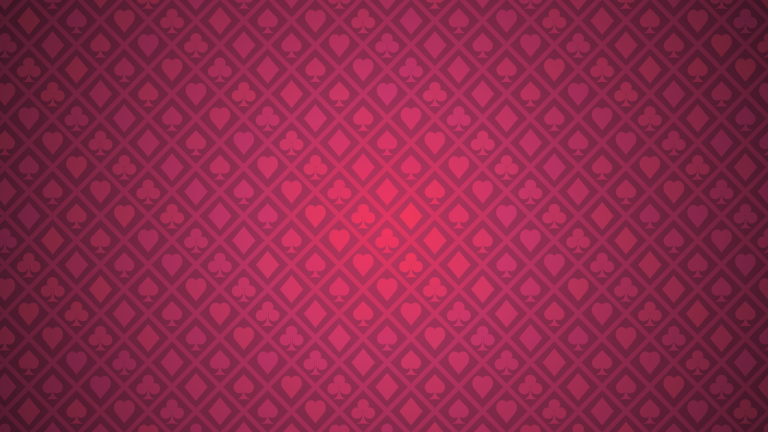
Write a Shadertoy shader that draws this pattern.

```glsl
// Card-suit lattice on crimson cloth, lit by a soft round glow.

// Lengths are in canvas heights, measured from the canvas centre.
const vec2  CELL        = vec2(0.1106, 0.1130);  // full diagonals of one cell
const vec2  ORIGIN      = vec2(0.0625, 0.0);     // centre of a diamond cell
const float LINE_WIDTH  = 0.0105;
const float SUIT_SIZE   = 0.030;                 // half height of a suit
const float LINE_WEIGHT = 0.72;                  // lines are fainter than suits
const float TINT_AMOUNT = 0.025;

const vec2  GLOW_CENTRE = vec2(0.005, -0.025);
const float GLOW_MIDDLE = 0.30;
const float GLOW_EDGE   = 1.02;

const vec3 INK_CORE     = vec3(0.95, 0.21, 0.37);
const vec3 INK_MIDDLE   = vec3(0.79, 0.215, 0.405);
const vec3 INK_EDGE     = vec3(0.36, 0.11, 0.19);
const vec3 CLOTH_CORE   = vec3(0.73, 0.21, 0.37);
const vec3 CLOTH_MIDDLE = vec3(0.60, 0.185, 0.335);
const vec3 CLOTH_EDGE   = vec3(0.24, 0.08, 0.14);

float hash(vec2 p) {
    return fract(sin(dot(p, vec2(127.1, 311.7))) * 43758.5453);
}

// Suit shapes: signed distances in units of SUIT_SIZE.

// Heart with its tip at the origin, scaled and stretched upward.
float heart(vec2 p, float size, float stretch) {
    p = vec2(abs(p.x), p.y / stretch) / size;
    if (p.x + p.y > 1.0)
        return (length(p - vec2(0.25, 0.75)) - sqrt(2.0) / 4.0) * size;
    vec2 toNotch = p - vec2(0.0, 1.0);
    vec2 toSide = p - 0.5 * max(p.x + p.y, 0.0);
    float d = sqrt(min(dot(toNotch, toNotch), dot(toSide, toSide)));
    return d * sign(p.x - p.y) * size;
}

// Thin stem flaring into a flat foot.
float stem(vec2 p) {
    float t = clamp(-p.y / 0.95, 0.0, 1.0);
    float halfWidth = 0.07 + 0.42 * pow(t, 5.0);
    return max(abs(p.x) - halfWidth, abs(p.y + 0.375) - 0.575);
}

float spade(vec2 p) {
    return min(heart(vec2(p.x, 0.97 - p.y), 1.29, 1.03), stem(p));
}

float club(vec2 p) {
    float top = length(p - vec2(0.0, 0.49)) - 0.44;
    float side = length(vec2(abs(p.x), p.y) - vec2(0.48, -0.14)) - 0.44;
    return min(min(top, side), stem(p));
}

float diamond(vec2 p) {
    const vec2 HALF_SIZE = vec2(0.90, 1.08);
    return (dot(abs(p), 1.0 / HALF_SIZE) - 1.0) / length(1.0 / HALF_SIZE);
}

float suitDistance(vec2 p, float suit) {
    if (suit < 0.5) return diamond(p);
    if (suit < 1.5) return spade(p);
    if (suit < 2.5) return heart(p + vec2(0.0, 0.93), 1.32, 1.22);
    return club(p);
}

float coverage(float d, float pixel) {
    return smoothstep(0.75 * pixel, -0.75 * pixel, d);
}

// Three-stop radial gradient.
vec3 glow(float r, vec3 core, vec3 middle, vec3 edge) {
    vec3 inner = mix(core, middle, clamp(r / GLOW_MIDDLE, 0.0, 1.0));
    float outer = (r - GLOW_MIDDLE) / (GLOW_EDGE - GLOW_MIDDLE);
    return mix(inner, edge, clamp(outer, 0.0, 1.0));
}

void mainImage(out vec4 fragColor, in vec2 fragCoord) {
    float pixel = 1.0 / iResolution.y;
    vec2 p = (fragCoord - 0.5 * iResolution.xy) * pixel;

    // Diagonal lattice: cell centres fall on integer coordinates.
    vec2 q = (p - ORIGIN) / CELL;
    vec2 lattice = vec2(q.x + q.y, q.x - q.y);
    vec2 id = floor(lattice + 0.5);
    vec2 f = lattice - id;
    vec2 local = 0.5 * vec2(f.x + f.y, f.x - f.y) * CELL;

    // Lines run along cell borders; each falling diagonal holds one suit.
    float border = (0.5 - max(abs(f.x), abs(f.y))) / length(1.0 / CELL);
    float line = coverage(border - 0.5 * LINE_WIDTH, pixel);
    float suitD = suitDistance(local / SUIT_SIZE, mod(id.x, 4.0)) * SUIT_SIZE;
    float suit = coverage(suitD, pixel);

    // Glow, with a slight colour drift from suit to suit.
    float r = length(p - GLOW_CENTRE);
    vec3 cloth = glow(r, CLOTH_CORE, CLOTH_MIDDLE, CLOTH_EDGE);
    vec3 ink = glow(r, INK_CORE, INK_MIDDLE, INK_EDGE);
    vec3 tint = (hash(id) - 0.5) * TINT_AMOUNT * vec3(-1.0, -0.3, 1.0);

    vec3 color = mix(cloth, ink, LINE_WEIGHT * line);
    color = mix(color, ink + tint, suit);
    fragColor = vec4(color, 1.0);
}
```
